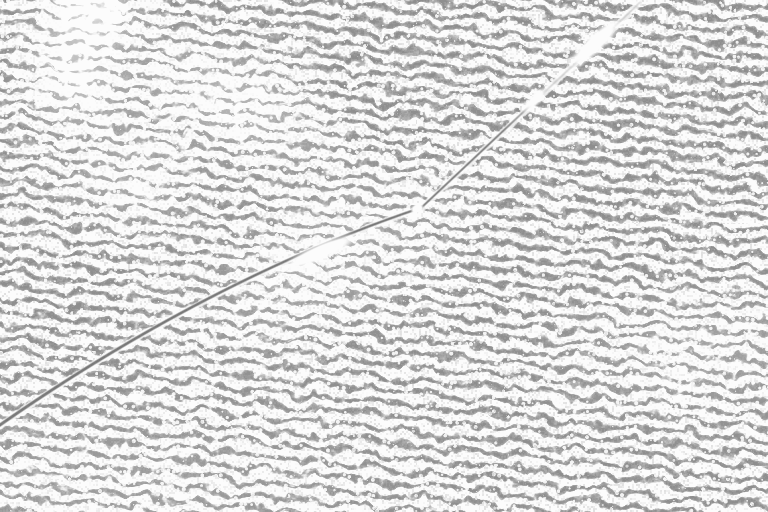
This texture is drawn by a WebGL 2 fragment shader. Its source:

```glsl
#version 300 es
precision highp float;

uniform vec2 u_resolution;
out vec4 outColor;

const float TAU = 6.2831853;
const float ROWS = 39.0;
const vec2 JOINT = vec2(0.815, 0.592);

vec2 hash2(vec2 p) {
  vec3 q = fract(vec3(p.xyx) * vec3(0.1031, 0.1030, 0.0973));
  q += dot(q, q.yzx + 33.33);
  return fract((q.xx + q.yz) * q.zy);
}

// Layered sines, turned and bent at each octave
float waves(vec2 p, float seed) {
  float sum = 0.0, amp = 0.5;
  for (int i = 0; i < 5; i++) {
    float k = float(i) + seed;
    sum += amp * sin(p.x + 1.6 * sin(p.y * 0.83 + k * 2.1) + k);
    p = mat2(0.78, 0.63, -0.63, 0.78) * p * 1.47 + 3.1;
    amp *= 0.74;
  }
  return sum;
}

// Cellular noise: distance to the two nearest seeds, nearest seed's random value
vec3 cells(vec2 p) {
  vec2 base = floor(p);
  vec3 nearest = vec3(9.0, 9.0, 0.0);
  for (int j = -1; j <= 1; j++)
    for (int i = -1; i <= 1; i++) {
      vec2 id = base + vec2(i, j);
      vec2 h = hash2(id + 47.0);
      float d = length(id + 0.15 + 0.7 * h - p);
      if (d < nearest.x) nearest = vec3(d, nearest.x, fract(h.x * 17.0 + h.y * 9.0));
      else nearest.y = min(nearest.y, d);
    }
  return nearest;
}

// Soft elliptical spot, turned by an angle
float spot(vec2 p, vec2 centre, vec2 size, float angle) {
  vec2 d = p - centre;
  float c = cos(angle), s = sin(angle);
  d = vec2(c * d.x + s * d.y, c * d.y - s * d.x) / size;
  return exp(-dot(d, d));
}

// Signed distance to the bent crease
float crease(vec2 p) {
  bool left = p.x < JOINT.x;
  float height = left ? 0.170 + p.x * (0.696 - 0.219 * p.x)
                      : 0.587 + 0.938 * (p.x - JOINT.x);
  float slope = left ? 0.696 - 0.438 * p.x : 0.938;
  return (p.y - height) / sqrt(1.0 + slope * slope);
}

// Broad bleached areas, minus the denser ones
float bleach(vec2 p) {
  float light = 1.35 * spot(p, vec2(0.18, 0.99), vec2(0.08, 0.07), 0.0);
  light += 0.95 * spot(p, vec2(0.14, 0.85), vec2(0.09, 0.10), 0.3);
  light += 0.75 * spot(p, vec2(0.46, 0.80), vec2(0.20, 0.10), -0.35);
  light += 0.55 * spot(p, vec2(0.25, 0.65), vec2(0.12, 0.10), 0.0);
  light += 0.50 * spot(p, vec2(0.62, 0.49), vec2(0.24, 0.12), 0.45);
  light += 0.40 * spot(p, vec2(1.36, 0.32), vec2(0.24, 0.13), 0.0);
  light += 0.30 * spot(p, vec2(0.25, 0.05), vec2(0.45, 0.16), 0.0);
  light -= 0.30 * spot(p, vec2(0.78, 0.88), vec2(0.16, 0.14), 0.0);
  light -= 0.25 * spot(p, vec2(1.33, 0.75), vec2(0.25, 0.25), 0.0);
  return light;
}

// Wavy, broken horizontal grain; positive inside a stroke
float grain(vec2 p) {
  float bend = 0.30 * waves(p * vec2(58.0, 48.0), 1.0)
             + 0.16 * waves(p * vec2(21.0, 17.0), 4.0);
  float rows = sin(TAU * (ROWS * (p.y + 0.10 * p.x) + bend));
  vec3 c = cells(vec2(p.x * 24.0, p.y * ROWS + bend));
  float breaks = 0.5 - smoothstep(0.0, 0.35, c.y - c.x);
  return rows - 0.6 * breaks + 0.35 * waves(p * vec2(130.0, 190.0), 7.0);
}

void main() {
  vec2 p = gl_FragCoord.xy / u_resolution.y;
  float px = 1.0 / u_resolution.y;
  float light = bleach(p);

  // Grey strokes with fine shading
  float g = grain(p);
  float ink = smoothstep(-0.10, 0.55, g - 0.7 * light - 0.05);
  float depth = smoothstep(0.1, 1.5, g) + 0.5 * (hash2(floor(p * 340.0)).x - 0.5);
  float tone = mix(0.71, 0.555, clamp(depth, 0.0, 1.0));
  tone = mix(tone, 0.92, clamp(0.55 * light, 0.0, 0.8));

  // Light flecks over the strokes, faint dust between them
  vec3 fleck = cells(p * 105.0);
  float radius = 0.42 * smoothstep(0.50, 1.0, fleck.z);
  ink *= 1.0 - 0.9 * smoothstep(0.12, -0.12, fleck.x - radius) * step(0.50, fleck.z);
  float dust = smoothstep(0.62, 1.0, hash2(floor(p * 260.0) + 9.0).y);
  ink = max(ink, 0.38 * dust * (1.0 - clamp(light, 0.0, 1.0)));
  float shade = mix(0.99, tone, ink);

  // Pale fringe and glints along the crease
  float d = crease(p);
  float rough = 0.0015 * waves(p * 160.0, 2.0);
  float glint = spot(p, vec2(0.625, 0.508), vec2(0.075, 0.015), 0.42)
              + spot(p, vec2(1.162, 0.915), vec2(0.065, 0.016), 0.76)
              + 0.8 * spot(p, vec2(1.045, 0.805), vec2(0.035, 0.011), 0.76)
              + spot(p, JOINT, vec2(0.013, 0.009), 0.4);
  float ends = 1.0 - smoothstep(1.24, 1.26, p.x);
  float fringe = smoothstep(0.0085, 0.0045, abs(d + 0.001) + rough) * ends;
  shade = mix(shade, 0.99, clamp(max(0.85 * fringe, smoothstep(0.15, 0.65, glint)), 0.0, 1.0));

  // Dark crease line, thinning to the right and lost in the glints
  float halfWidth = p.x < JOINT.x ? mix(0.0030, 0.0022, p.x / JOINT.x) : 0.0019;
  float line = smoothstep(halfWidth + px, halfWidth - px, abs(d));
  float strength = p.x < JOINT.x ? 0.95 : 0.9 - 0.65 * smoothstep(0.96, 1.08, p.x);
  strength *= (1.0 - smoothstep(0.2, 0.7, glint)) * ends;
  shade = mix(shade, 0.44 + 18.0 * abs(rough), line * strength);

  outColor = vec4(vec3(clamp(shade, 0.0, 0.99)), 1.0);
}
```
